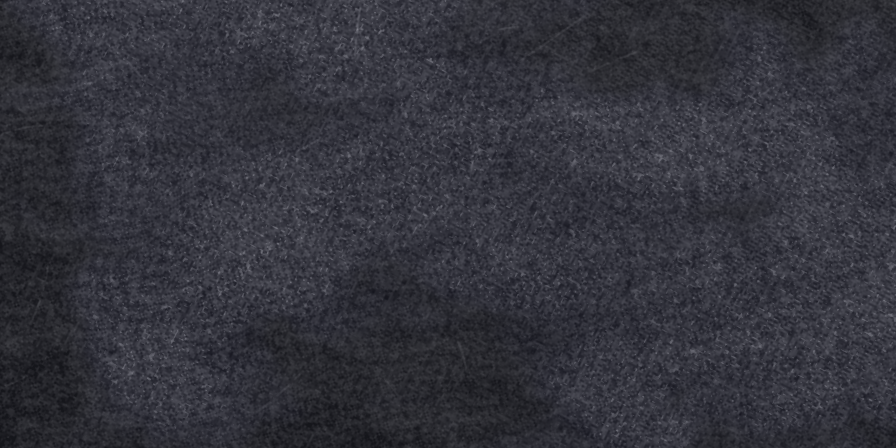
Give the GLSL for this texture, as a WebGL 2 fragment shader.

```glsl
#version 300 es
precision highp float;
// Worn dark slate board: a blue-grey ground with cloudy chalk residue,
// horizontal wipe marks, fine speckled grain and faint curved scratches.
// Layers of value noise set a tone, which is then tinted from grey to blue.
uniform vec2 u_resolution;
out vec4 fragColor;

#define BASE_TONE 0.187
#define CLOUD_GAIN 0.17
#define WIPE_GAIN 0.075
#define WEAVE_GAIN 0.035
#define MOTTLE_GAIN 0.055
#define GRAIN_GAIN 0.135
#define SPECK_GAIN 0.13
#define SCRATCH_GAIN 0.075
#define GRAIN_SCALE 205.0
#define SCRATCH_COUNT 54

float hash(vec2 p) {
  return fract(sin(dot(p, vec2(127.1, 311.7))) * 43758.5453);
}

float noise(vec2 p) {
  vec2 cell = floor(p), f = fract(p);
  f = f * f * (3.0 - 2.0 * f);
  float low = mix(hash(cell), hash(cell + vec2(1, 0)), f.x);
  float high = mix(hash(cell + vec2(0, 1)), hash(cell + vec2(1, 1)), f.x);
  return mix(low, high, f.y);
}

mat2 rotation(float a) {
  return mat2(cos(a), sin(a), -sin(a), cos(a));
}

float fbm(vec2 p) {
  float sum = 0.0, gain = 0.5;
  for (int i = 0; i < 5; i++) {
    sum += gain * noise(p);
    p = rotation(0.35) * p * 2.03 + 17.3;
    gain *= 0.52;
  }
  return sum;
}

// Thin, slightly bent strokes with random place, heading, length and strength
float scratches(vec2 p, float aspect) {
  float sum = 0.0;
  for (int i = 0; i < SCRATCH_COUNT; i++) {
    float id = float(i) + 1.0;
    vec2 center = vec2(hash(vec2(id, 1.7)) * aspect, hash(vec2(id, 5.3)));
    float heading = (hash(vec2(id, 9.1)) - 0.5) * 3.1;
    float halfLength = mix(0.03, 0.14, hash(vec2(id, 13.9)));
    vec2 q = rotation(-heading) * (p - center);
    float bend = (hash(vec2(id, 21.3)) - 0.5) * 4.0;
    float d = abs(q.y - bend * q.x * q.x);
    float ends = 1.0 - smoothstep(0.4, 1.0, abs(q.x) / halfLength);
    float strength = mix(0.25, 1.0, hash(vec2(id, 31.7)));
    sum += (1.0 - smoothstep(0.0005, 0.0042, d)) * ends * strength;
  }
  return sum;
}

void main() {
  vec2 p = gl_FragCoord.xy / u_resolution.y;
  float aspect = u_resolution.x / u_resolution.y;

  // Broad residue, with ragged edges
  vec2 warp = vec2(noise(p * 7.0 + 3.1), noise(p * 9.0 + 8.7)) - 0.5;
  float cloud = fbm(p * vec2(2.6, 3.8) + warp * 0.5 + 4.2);
  float chalk = smoothstep(0.4, 0.68, cloud);

  // Horizontal wipes and a faint crossing weave
  float wipe = fbm(p * vec2(6.0, 27.0) + warp * 1.8 + 31.0);
  float weave = 0.5 * noise(p * vec2(95.0, 9.0))
              + 0.5 * noise(p * vec2(13.0, 120.0) + 60.0);

  // Small scale grain and chalk specks
  vec2 g = rotation(0.47) * p * GRAIN_SCALE;
  float grain = noise(g) - 0.5;
  float mottle = noise(p * vec2(72.0, 95.0) + 12.0) - 0.5;
  float speck = smoothstep(0.7, 0.96, noise(g * 0.83 + 71.0));

  float tone = BASE_TONE + 0.018 * (p.y - 0.5);
  tone += CLOUD_GAIN * (cloud - 0.49) + WIPE_GAIN * (wipe - 0.49);
  tone += WEAVE_GAIN * (weave - 0.5) + MOTTLE_GAIN * mottle;
  tone += GRAIN_GAIN * grain * mix(0.75, 1.15, chalk);
  tone += SPECK_GAIN * speck * mix(0.2, 1.0, chalk);

  // Scratches break up where the chalk did not hold
  float hold = smoothstep(0.25, 0.7, noise(p * 110.0 + 40.0));
  tone += SCRATCH_GAIN * scratches(p, aspect) * mix(0.25, 1.0, hold);
  tone = clamp(tone, 0.085, 0.5);

  // Neutral in the bare dark parts, bluer in the residue
  float blue = mix(0.022, 0.038, smoothstep(0.32, 0.55, cloud));
  fragColor = vec4(tone - 0.001, tone + 0.001, tone + blue, 1.0);
}
```
